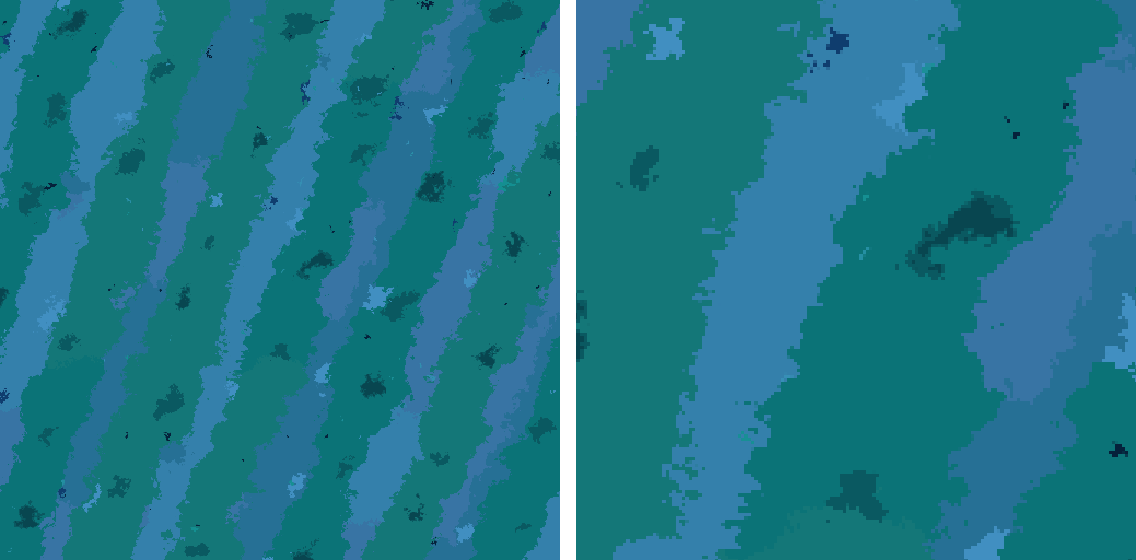
Left, the full canvas; right, a detail of the centre.
This pattern is drawn by a Shadertoy shader. Its source:

```glsl
const float SPACING = 0.177;     // stripe spacing at the bottom edge
const float FAN = 0.014;         // extra spacing at the top edge
const float FIRST = 0.091;       // foot of stripe zero
const float LEAN = 0.358;        // sideways drift from bottom to top
const float HALF_WIDTH = 0.036;
const float WIDTH_VARIATION = 0.034;
const float GRAIN = 512.0;       // grains across the canvas
const float GRAIN_JITTER = 0.0035;
const float RAG_SCALE = 14.0;
const float RAG_AMOUNT = 0.025;
const float SPECK_GRID = 38.0;
const float SPECK_CHANCE = 0.03;
const float CLUSTER_CHANCE = 0.3;

const vec3 TEAL = vec3(0.045, 0.450, 0.465);
const vec3 PALE_TEAL = vec3(0.080, 0.465, 0.470);
const vec3 DARK_TEAL = vec3(0.040, 0.350, 0.380);
const vec3 DEEP_TEAL = vec3(0.030, 0.275, 0.315);
const vec3 BRIGHT_TEAL = vec3(0.080, 0.560, 0.570);
const vec3 DEEP_BLUE = vec3(0.150, 0.440, 0.585);
const vec3 LIGHT_BLUE = vec3(0.205, 0.500, 0.670);
const vec3 VIOLET_BLUE = vec3(0.220, 0.455, 0.645);
const vec3 SKY = vec3(0.255, 0.560, 0.755);
const vec3 NAVY = vec3(0.060, 0.240, 0.430);
const vec3 INK = vec3(0.020, 0.130, 0.230);

float hash(vec2 p) {
    return fract(sin(dot(p, vec2(127.1, 311.7))) * 43758.5453);
}

// Value noise with steep steps, so displaced edges form ledges
float noise(vec2 p) {
    vec2 i = floor(p), f = smoothstep(0.15, 0.85, fract(p));
    return mix(mix(hash(i), hash(i + vec2(1, 0)), f.x),
               mix(hash(i + vec2(0, 1)), hash(i + vec2(1, 1)), f.x), f.y);
}

// Centred noise that keeps strong fine detail for torn edges
float ragged(vec2 p) {
    float sum = GRAIN_JITTER * (hash(floor(p * GRAIN)) - 0.5);
    float amount = RAG_AMOUNT;
    p *= RAG_SCALE;
    for (int i = 0; i < 5; i++) {
        sum += amount * (noise(p) - 0.5);
        p = p * 2.03 + 11.7;
        amount *= 0.78;
    }
    return sum;
}

// Crisp antialiased coverage of a signed distance
float cover(float d) {
    float pixel = 0.3 / iResolution.y;
    return smoothstep(pixel, -pixel, d);
}

// x counts stripes, y runs up the canvas
vec2 toLane(vec2 p) {
    return vec2((p.x - FIRST - LEAN * p.y) / (SPACING + FAN * p.y), p.y);
}

// One jittered ellipse per cell along the lanes
float blotch(vec2 lane, float shift, float rows, float chance, vec2 radius, float seed) {
    vec2 cell = vec2(lane.x + shift, lane.y * rows);
    cell.y += hash(vec2(floor(cell.x), seed));
    vec2 id = floor(cell) + seed;
    vec2 jitter = vec2(hash(id + 3.1), hash(id + 7.3)) - 0.5;
    vec2 q = (fract(cell) - 0.5 - jitter * vec2(0.25, 0.4)) * vec2(SPACING, 1.0 / rows);
    float size = mix(0.6, 1.35, hash(id + 5.9));
    float d = (length(q / radius) - size) * min(radius.x, radius.y);
    return cover(d) * step(hash(id), chance);
}

vec3 stripeColor(float index, float side, float y) {
    float segment = floor(y * 5.0 + hash(vec2(index, 2.0)) * 3.0);
    bool rightHand = index > 1.5;
    vec3 color = mod(index, 2.0) < 0.5 && index > -1.5 ? DEEP_BLUE : LIGHT_BLUE;
    bool tinted = hash(vec2(index, segment)) < (rightHand ? 0.55 : 0.12);
    bool inside = !rightHand || side < 0.02 || mod(index, 2.0) > 0.5;
    return tinted && inside ? VIOLET_BLUE : color;
}

void mainImage(out vec4 fragColor, in vec2 fragCoord) {
    vec2 p = (floor(fragCoord / iResolution.xy * GRAIN) + 0.5) / GRAIN;
    vec2 torn = p + vec2(ragged(p), ragged(p + 17.0));
    vec2 lane = toLane(torn);

    // Ground, with a paler tone in some gaps
    float pale = step(hash(floor(vec2(lane.x, lane.y * 2.0 + 0.3))), 0.3);
    vec3 color = mix(TEAL, PALE_TEAL, pale);

    // Stripes
    float index = floor(lane.x + 0.5);
    float side = lane.x - index;
    float swell = noise(vec2(index * 7.0, p.y * 6.0)) - 0.5;
    float halfWidth = HALF_WIDTH + WIDTH_VARIATION * swell + 0.008 * (p.y - 0.5);
    float stripe = cover(abs(side) * (SPACING + FAN * p.y) - halfWidth);
    color = mix(color, stripeColor(index, side, torn.y), stripe);

    // Dark blots between stripes, some with a deeper core
    color = mix(color, DARK_TEAL, blotch(lane, 0.0, 6.0, 0.9, vec2(0.018, 0.021), 20.0));
    color = mix(color, DEEP_TEAL, blotch(lane, 0.0, 6.0, 0.35, vec2(0.014, 0.016), 20.0));

    // Patches along the stripe edges
    color = mix(color, VIOLET_BLUE, blotch(lane, 0.68, 5.0, 0.3, vec2(0.013, 0.020), 31.0));
    color = mix(color, DEEP_BLUE, blotch(lane, 0.60, 4.0, 0.3, vec2(0.016, 0.022), 37.0));
    float skyChance = p.x < 0.35 ? 0.2 : 0.45;
    color = mix(color, SKY, blotch(lane, 0.34, 6.0, skyChance, vec2(0.014, 0.021), 43.0));
    color = mix(color, BRIGHT_TEAL, blotch(lane, 0.25, 5.0, 0.2, vec2(0.010, 0.012), 53.0));
    color = mix(color, NAVY, blotch(lane, 0.70, 6.0, 0.35, vec2(0.006, 0.012), 61.0));
    color = mix(color, INK, blotch(lane, 0.80, 7.0, 0.15, vec2(0.005, 0.006), 71.0));

    // Specks, scattered singly and in bright clusters
    vec2 speckCell = mix(p, torn, 0.5) * SPECK_GRID;
    vec2 id = floor(speckCell);
    vec2 center = 0.25 + 0.5 * vec2(hash(id + 1.7), hash(id + 9.2));
    float radius = mix(0.0012, 0.0034, hash(id + 4.4));
    float speck = cover(length(fract(speckCell) - center) / SPECK_GRID - radius);
    bool clustered = noise(id / 4.0 + 30.0) > 0.87;
    bool dark = !clustered && hash(id + 6.6) < 0.6;
    vec3 speckColor = dark ? INK : mix(BRIGHT_TEAL, SKY, hash(id + 8.8));
    color = mix(color, speckColor, speck * step(hash(id), clustered ? CLUSTER_CHANCE : SPECK_CHANCE));

    fragColor = vec4(color, 1.0);
}
```
